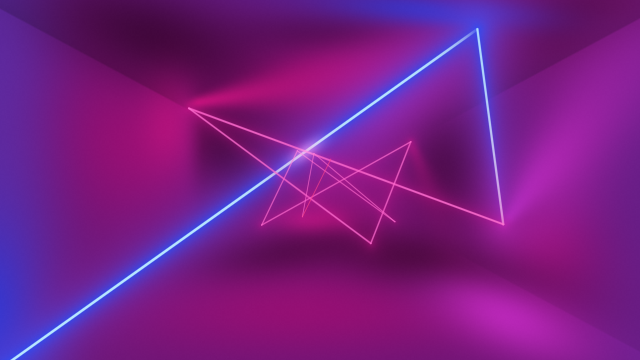
Write a Shadertoy shader that draws this background.

```glsl
// A folded neon beam, blue to pink, zigzagging into a violet corridor.

const vec2 FRAME = vec2(16.0 / 9.0, 1.0);      // working canvas size
const vec2 VANISH = vec2(0.914, 0.486);        // corridor vanishing point
const float CREASE_SLOPE = 0.536;              // slope of the corridor edges
const float BEAM_WIDTH = 0.0036;               // half width of nearest beam
const float DEPTH_FADE = 0.86;                 // thinning at each fold
const float GRAIN = 0.006;

const vec3 PURPLE = vec3(0.42, 0.085, 0.46);
const vec3 MAGENTA = vec3(0.61, 0.055, 0.45);
const vec3 VIOLET = vec3(0.36, 0.17, 0.64);
const vec3 PLUM = vec3(0.26, 0.025, 0.23);
const vec3 WINE = vec3(0.22, 0.01, 0.16);
const vec3 ORCHID = vec3(0.74, 0.16, 0.74);
const vec3 ROSE = vec3(0.82, 0.07, 0.50);
const vec3 COBALT = vec3(0.17, 0.22, 0.84);
const vec3 BLUE_HALO = vec3(0.16, 0.30, 0.96);
const vec3 LILAC_HALO = vec3(0.44, 0.24, 0.80);
const vec3 PINK_HALO = vec3(0.95, 0.08, 0.60);
const vec3 BLUE_CORE = vec3(0.72, 0.90, 1.00);
const vec3 PINK_CORE = vec3(1.00, 0.44, 0.82);
const vec3 RED_CORE = vec3(1.00, 0.20, 0.42);

// Corners of the folded beam, from near to far
const int CORNERS = 12;
const vec2 FOLD[CORNERS] = vec2[CORNERS](
    vec2(-0.02, -0.039), vec2(1.326, 0.919), vec2(1.398, 0.377),
    vec2(0.525, 0.699), vec2(1.030, 0.324), vec2(1.141, 0.606),
    vec2(0.727, 0.375), vec2(0.826, 0.581), vec2(1.097, 0.384),
    vec2(0.872, 0.574), vec2(0.840, 0.398), vec2(0.919, 0.558));

float hash(vec2 p) {
    vec3 q = fract(vec3(p.xyx) * 0.1031);
    q += dot(q, q.yzx + 33.33);
    return fract((q.x + q.y) * q.z);
}

// Soft elliptical patch, turned by an angle
float pool(vec2 p, vec2 centre, vec2 radii, float angle) {
    vec2 axis = vec2(cos(angle), sin(angle));
    vec2 q = p - centre;
    q = vec2(dot(q, axis), dot(q, vec2(-axis.y, axis.x))) / radii;
    return exp(-dot(q, q));
}

// Light that fans out from a corner
float fan(vec2 p, vec2 source, float angle, float spread, float reach) {
    vec2 axis = vec2(cos(angle), sin(angle));
    vec2 q = p - source;
    float along = dot(q, axis);
    float across = dot(q, vec2(-axis.y, axis.x));
    across /= 0.012 + spread * max(along, 0.0);
    return exp(-across * across - max(along, 0.0) / reach)
        * smoothstep(-0.02, 0.03, along);
}

vec3 corridor(vec2 p) {
    float side = max(0.9 * (1.0 - smoothstep(0.0, 0.30, p.x)),
                     0.35 * smoothstep(1.50, 1.8, p.x));
    vec3 col = mix(PURPLE, VIOLET, side);

    // Magenta wash on left wall, ceiling, floor and far room
    col = mix(col, MAGENTA, 0.85 * pool(p, vec2(0.36, 0.60), vec2(0.19, 0.24), 0.25));
    col = mix(col, MAGENTA, 0.90 * pool(p, vec2(0.86, 0.79), vec2(0.36, 0.10), 0.15));
    col = mix(col, MAGENTA, 0.85 * pool(p, vec2(0.85, 0.14), vec2(0.55, 0.13), 0.0));
    col = mix(col, MAGENTA, 0.65 * pool(p, vec2(0.90, 0.43), vec2(0.28, 0.13), 0.0));
    col = mix(col, MAGENTA, 0.75 * pool(p, vec2(1.50, 0.32), vec2(0.17, 0.13), -0.4));

    // Shaded areas
    col = mix(col, PLUM, 0.95 * pool(p, vec2(0.44, 0.90), vec2(0.32, 0.13), -0.35));
    col = mix(col, PLUM, 0.80 * pool(p, vec2(1.66, 0.97), vec2(0.26, 0.11), 0.4));
    col = mix(col, PLUM, 0.50 * pool(p, vec2(0.90, 0.91), vec2(0.25, 0.06), 0.0));
    col = mix(col, PLUM, 0.85 * pool(p, vec2(1.24, 0.54), vec2(0.12, 0.20), 0.2));
    col = mix(col, WINE, 0.95 * pool(p, vec2(1.20, 0.265), vec2(0.28, 0.080), -0.2));
    col = mix(col, WINE, 0.55 * pool(p, vec2(0.78, 0.30), vec2(0.22, 0.065), 0.15));
    col = mix(col, PLUM, 0.95 * smoothstep(0.50, 0.57, p.x)
        * pool(p, vec2(0.63, 0.60), vec2(0.19, 0.13), -0.5));

    // Lit areas
    col = mix(col, ORCHID, 0.60 * pool(p, vec2(1.08, 0.72), vec2(0.26, 0.12), 0.6));
    col = mix(col, ORCHID, 0.85 * pool(p, vec2(1.40, 0.12), vec2(0.24, 0.09), -0.4));
    col = mix(col, ORCHID, 0.45 * pool(p, vec2(1.54, 0.48), vec2(0.18, 0.13), 0.8));
    col = mix(col, ROSE, 0.55 * pool(p, vec2(0.47, 0.65), vec2(0.08, 0.13), 0.0));
    col = mix(col, ROSE, 0.60 * pool(p, vec2(0.86, 0.39), vec2(0.10, 0.035), 0.0));
    col = mix(col, COBALT, 0.90 * pool(p, vec2(-0.03, 0.10), vec2(0.13, 0.27), 0.0));
    col = mix(col, COBALT, 0.75 * pool(p, vec2(1.24, 0.97), vec2(0.27, 0.045), -0.08));

    // Fans from the folds
    col = mix(col, ROSE, 0.95 * fan(p, FOLD[3] + vec2(0.0, 0.012), 0.17, 0.15, 0.50));
    col = mix(col, ORCHID, 0.95 * fan(p, FOLD[2], 0.92, 0.28, 0.65));
    col = mix(col, COBALT, 0.60 * fan(p, FOLD[1] + vec2(0.0, 0.02), 2.98, 0.13, 0.45));
    col = mix(col, ROSE, 0.45 * fan(p, FOLD[5], -1.2, 0.15, 0.15));

    // Creases where walls meet ceiling and floor
    vec2 q = p - VANISH;
    float wall = CREASE_SLOPE * abs(q.x) - abs(q.y);
    float shade = smoothstep(0.004, -0.004, wall) * exp(-abs(wall) / 0.12);
    float outer = smoothstep(0.25, 0.50, abs(q.x));
    return col * (1.0 - 0.18 * shade * outer * step(0.0, q.y))
        * (1.0 + 0.08 * shade * outer * step(q.y, 0.0) * step(0.0, q.x));
}

vec3 addBeams(vec3 col, vec2 p, float pixel) {
    for (int i = 0; i < CORNERS - 1; i++) {
        vec2 span = FOLD[i + 1] - FOLD[i];
        vec2 q = p - FOLD[i];
        float along = clamp(dot(q, span) / dot(span, span), 0.0, 1.0);
        float d = length(q - span * along);
        float depth = pow(DEPTH_FADE, float(i));
        float width = BEAM_WIDTH * depth;
        float warmth = i == 0 ? 0.0 : (i == 1 ? 0.65 * along * along : 1.0);
        vec3 halo = mix(BLUE_HALO, PINK_HALO, warmth);
        vec3 core = mix(BLUE_CORE, PINK_CORE, warmth);
        core = mix(core, RED_CORE, 0.7 * step(9.5, float(i)));

        // Wide lilac haze, then tight halo, then core
        float haze = (i < 2 ? 0.60 : 0.03) * exp(-d / 0.065);
        col = mix(col, mix(LILAC_HALO, PINK_HALO, 0.6 * warmth), haze);
        float near = mix(0.88, 0.36, warmth) * depth;
        col = mix(col, halo, near * exp(-d / (0.026 * depth)));
        float line = 1.0 - smoothstep(max(width - pixel, 0.0), width + pixel, d);
        col = mix(col, core, line * mix(0.42, 1.0, depth));
    }
    return col;
}

void mainImage(out vec4 fragColor, in vec2 fragCoord) {
    vec2 p = fragCoord / iResolution.xy * FRAME;
    float pixel = 0.75 / iResolution.y;
    vec3 col = addBeams(corridor(p), p, pixel);

    // Flare where the beams cross
    float flare = pool(p, vec2(0.85, 0.58), vec2(0.06, 0.022), 0.62);
    col += (1.0 - col) * flare * vec3(0.55, 0.30, 0.50);
    col += GRAIN * (hash(floor(p * 288.0)) - 0.5);
    fragColor = vec4(clamp(col, 0.0, 1.0), 1.0);
}
```
